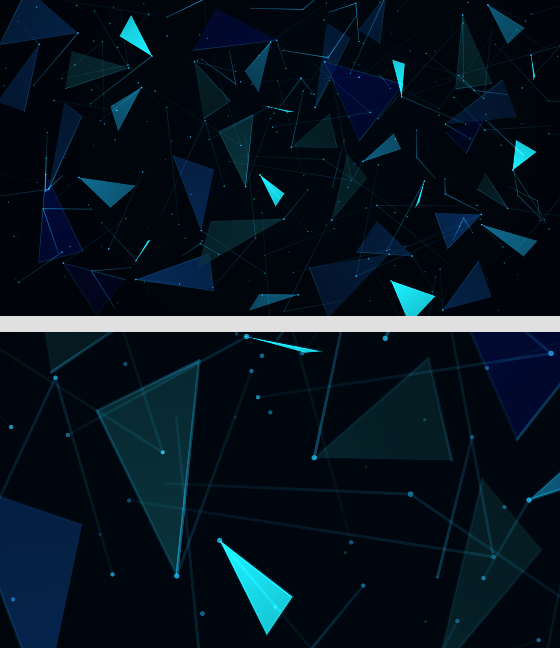
Top: the whole. Bottom: its middle third, enlarged.
Reproduce this background procedurally as a Shadertoy shader.

```glsl
// A dark plexus: translucent triangular shards, thin cyan links and glowing nodes.
// Shards and links are scattered by a low-discrepancy sequence and shaped by hashes;
// fine dust comes from a cellular grid. Lengths are in units of canvas height.

const int DARK_SHARDS = 25;    // index ranges: dark, then mid, bright and slivers
const int MID_END = 32;
const int BRIGHT_END = 37;
const int SHARD_END = 41;
const int LINKS = 60;
const float LINE_HALF_WIDTH = 0.0015;
const float NODE_RADIUS = 0.0028;
const float DUST_CELL = 0.085;

const vec3 DEEP = vec3(0.0, 0.014, 0.034);
const vec3 HAZE = vec3(0.0, 0.010, 0.021);
const vec3 NAVY = vec3(0.005, 0.025, 0.17);
const vec3 BLUE = vec3(0.02, 0.13, 0.27);
const vec3 TEAL = vec3(0.03, 0.155, 0.175);
const vec3 MID = vec3(0.055, 0.36, 0.48);
const vec3 BRIGHT = vec3(0.10, 0.88, 0.93);
const vec3 LINE = vec3(0.12, 0.64, 0.82);

vec4 hash4(float n) {
    vec4 q = fract(n * vec4(0.1031, 0.1030, 0.0973, 0.1099));
    q += dot(q, q.wzxy + 33.33);
    return fract((q.xxyz + q.yzzw) * q.zywx);
}

vec2 polar(float angle) { return vec2(cos(angle), sin(angle)); }

// Even scatter, slightly denser toward the upper right.
vec2 scatter(float n, float aspect) {
    vec2 q = fract(0.5 + n * vec2(0.7549, 0.5698));
    return pow(q, vec2(0.8)) * vec2(aspect, 1.0);
}

// Antialiased coverage of a signed distance (negative inside).
float coverage(float d) {
    float px = 1.0 / iResolution.y;
    return 1.0 - smoothstep(-0.5 * px, 0.5 * px, d);
}

// Thin line that dims from a to b.
float stroke(vec2 p, vec2 a, vec2 b) {
    vec2 e = b - a;
    float t = clamp(dot(p - a, e) / dot(e, e), 0.0, 1.0);
    return coverage(length(p - a - e * t) - LINE_HALF_WIDTH) * mix(1.0, 0.4, t);
}

float node(vec2 p, vec2 c, float size) {
    return coverage(length(p - c) - NODE_RADIUS * size);
}

// Signed distance to the line a-b, positive on its left.
float leftOf(vec2 p, vec2 a, vec2 b) {
    vec2 e = normalize(b - a);
    return e.x * (p.y - a.y) - e.y * (p.x - a.x);
}

vec3 drawShard(vec3 col, vec2 p, int i, float aspect) {
    float n = float(i);
    vec4 h = hash4(n + 11.0), k = hash4(n + 151.0), m = hash4(n + 307.0);

    // Kind: fill colour, radius and flattening
    vec3 fill = h.x < 0.25 ? NAVY : (h.x < 0.65 ? BLUE : TEAL);
    fill *= mix(0.6, 1.15, m.w);
    float radius = mix(0.09, 0.185, h.y), squash = mix(0.5, 1.0, h.z);
    if (i >= DARK_SHARDS) { fill = MID * mix(0.75, 1.1, h.x); radius = mix(0.08, 0.125, h.y); }
    if (i >= MID_END) { fill = BRIGHT; radius = mix(0.065, 0.1, h.y); }
    if (i >= BRIGHT_END) { radius = 0.055; squash = 0.1; }

    // Counter-clockwise corners in a rotated, flattened frame
    vec2 c = scatter(n, aspect), axis = polar(6.2832 * h.w);
    mat2 frame = mat2(axis, vec2(-axis.y, axis.x) * squash);
    vec2 a = c + frame * vec2(radius, 0.0);
    vec2 b = c + frame * polar(1.9 + 0.8 * k.x) * radius * mix(0.35, 0.8, k.y);
    vec2 d = c + frame * polar(3.7 + 0.8 * k.z) * radius * mix(0.5, 1.0, k.w);

    float inside = min(leftOf(p, a, b), min(leftOf(p, b, d), leftOf(p, d, a)));
    float along = clamp(0.5 + 0.5 * dot(p - c, axis) / radius, 0.0, 1.0);
    col = mix(col, col * 0.4 + fill * mix(0.78, 1.08, along), coverage(-inside));

    // Lit edges, a trailing link and corner nodes
    vec2 tail = a + polar(6.2832 * m.x) * mix(0.08, 0.28, m.y);
    float lit = stroke(p, a, b) * k.x * k.x * 0.55;
    lit = max(lit, stroke(p, b, d) * k.y * k.y * 0.4);
    lit = max(lit, stroke(p, d, a) * k.z * 0.35);
    lit = max(lit, stroke(p, a, tail) * mix(0.08, 0.5, m.z * m.z));
    lit = max(lit, node(p, a, 1.0) * 0.9);
    lit = max(lit, node(p, tail, 0.8) * 0.6);
    return col + LINE * lit;
}

// Bent link through three nodes: mostly long and faint, some short and vivid.
float linkLight(vec2 p, int i, float aspect) {
    float n = float(i);
    vec4 h = hash4(n + 521.0), k = hash4(n + 797.0);
    bool vivid = i % 3 == 0;
    vec2 span = vivid ? vec2(0.04, 0.17) : vec2(0.14, 0.42);
    float strength = vivid ? mix(0.3, 0.8, h.x) : mix(0.05, 0.2, h.x);
    float angle = 6.2832 * h.y;
    vec2 a = scatter(n + 0.37, aspect);
    vec2 b = a + polar(angle) * mix(span.x, span.y, h.z);
    vec2 c = b + polar(angle + mix(0.5, 2.6, k.x)) * mix(span.x, span.y, k.y);
    float lit = max(stroke(p, b, a), stroke(p, b, c) * step(0.3, k.z)) * strength;
    float dots = max(node(p, a, 0.8), node(p, b, 0.6 + 0.5 * k.w));
    return max(lit, dots * mix(0.35, 0.9, h.w));
}

// Sparse specks, one candidate per grid cell.
float dust(vec2 p) {
    vec2 cell = floor(p / DUST_CELL);
    vec4 h = hash4(cell.x + 57.0 * cell.y + 1009.0);
    vec2 c = (cell + 0.1 + 0.8 * h.xy) * DUST_CELL;
    return node(p, c, mix(0.5, 0.9, h.z)) * step(0.6, h.w) * mix(0.15, 0.6, h.z);
}

void mainImage(out vec4 fragColor, in vec2 fragCoord) {
    float aspect = iResolution.x / iResolution.y;
    vec2 p = fragCoord / iResolution.y;
    vec2 off = p - vec2(0.55 * aspect, 0.6);
    vec3 col = DEEP + HAZE * exp(-2.0 * dot(off, off));

    for (int i = 0; i < SHARD_END; i++) col = drawShard(col, p, i, aspect);
    for (int i = 0; i < LINKS; i++) col += LINE * linkLight(p, i, aspect);
    col += LINE * dust(p);

    fragColor = vec4(min(col, vec3(0.2, 0.97, 1.0)), 1.0);
}
```
